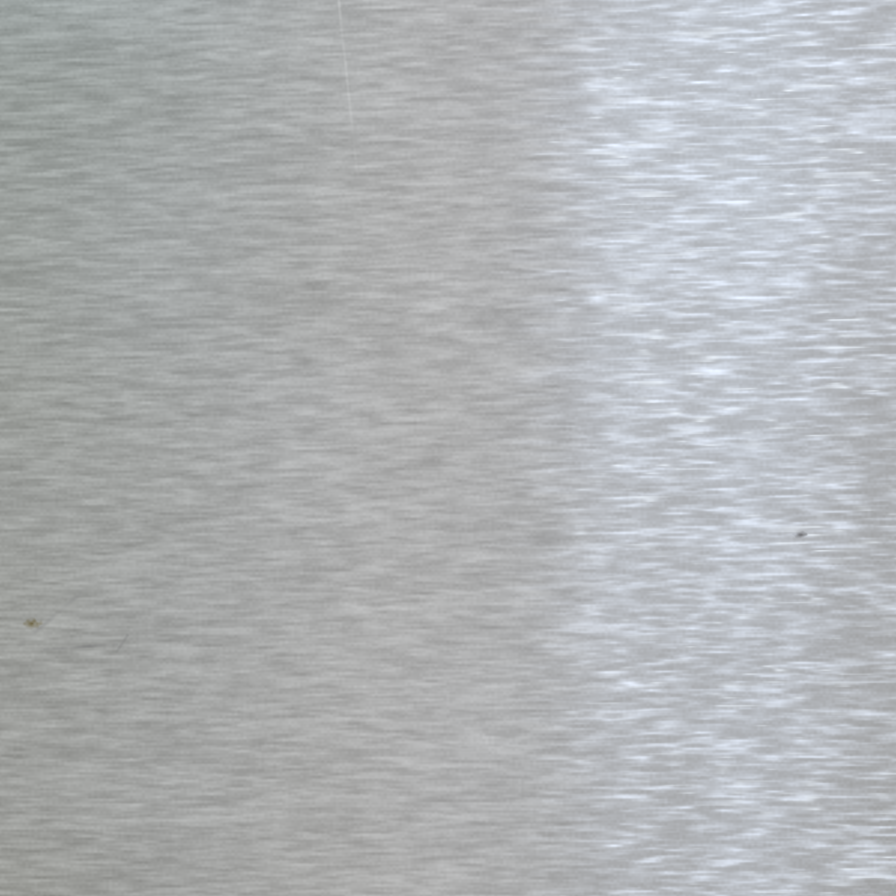
This texture is drawn by a WebGL 1 fragment shader. Its source:

```glsl
precision highp float;
// Brushed steel: fine, short horizontal streaks over a soft grey gradient,
// with a cool sheen and bright glints on the right. Streaks are 1D noise
// rows with random offsets; a few faint scratches and specks lie on top.

uniform vec2 u_resolution;

const vec3 WARM_GREY = vec3(0.61, 0.615, 0.60);
const vec3 COOL_SHINE = vec3(0.83, 0.87, 0.915);
const vec3 GRAIN_TINT = vec3(0.215, 0.22, 0.225);
const vec3 GLINT = vec3(0.94, 0.97, 1.0);
const vec3 DARK_MARK = vec3(0.44, 0.44, 0.45);
const vec3 RUST = vec3(0.42, 0.38, 0.25);

float hash(vec2 p) {
  vec3 q = fract(p.xyx * vec3(0.1031, 0.1030, 0.0973));
  q += dot(q, q.yzx + 33.33);
  return fract((q.x + q.y) * q.z);
}

float valueNoise(vec2 p) {
  vec2 cell = floor(p);
  vec2 f = fract(p);
  f = f * f * (3.0 - 2.0 * f);
  float low = mix(hash(cell), hash(cell + vec2(1.0, 0.0)), f.x);
  float high = mix(hash(cell + vec2(0.0, 1.0)), hash(cell + 1.0), f.x);
  return mix(low, high, f.y);
}

// One row of smooth 1D noise, shifted so that rows never line up.
float rowNoise(float x, float row, float seed) {
  x += 40.0 * hash(vec2(row, seed));
  float cell = floor(x);
  float f = fract(x);
  f = f * f * (3.0 - 2.0 * f);
  float key = row + seed * 17.0;
  return mix(hash(vec2(cell, key)), hash(vec2(cell + 1.0, key)), f);
}

float streaks(vec2 p, vec2 frequency, float seed) {
  p = p * frequency + 50.0;
  float row = floor(p.y);
  float f = smoothstep(0.0, 1.0, fract(p.y));
  return mix(rowNoise(p.x, row, seed), rowNoise(p.x, row + 1.0, seed), f);
}

float bump(float x, float center, float width) {
  float d = (x - center) / width;
  return exp(-d * d);
}

// Soft line of the given half width from a to b.
float scratch(vec2 p, vec2 a, vec2 b, float width) {
  vec2 ab = b - a;
  float along = clamp(dot(p - a, ab) / dot(ab, ab), 0.0, 1.0);
  return 1.0 - smoothstep(0.0, width, length(p - a - ab * along));
}

// Blot with a ragged outline.
float speck(vec2 p, vec2 center, vec2 radius) {
  float ragged = 0.5 * valueNoise(p * 260.0);
  return 1.0 - smoothstep(0.1, 1.2, length((p - center) / radius) + ragged);
}

// Broad brightness of the plate, without its grain.
float plateTone(vec2 uv, float sheen) {
  float tone = mix(0.05, 0.36, smoothstep(-0.05, 0.55, uv.x));
  tone -= 0.05 * (1.0 - uv.y) * (1.0 - sheen);
  tone += sheen * mix(0.06, 0.32, uv.y);
  tone += 0.10 * bump(uv.x, 0.69, 0.05) + 0.10 * bump(uv.x, 0.83, 0.07);
  tone -= 0.08 * smoothstep(0.86, 1.0, uv.x);
  return tone + 0.07 * (valueNoise(uv * vec2(6.0, 9.0)) - 0.5);
}

// Sum of medium and fine brush marks, centred on zero.
float brushGrain(vec2 p) {
  float grain = 0.62 * (streaks(p, vec2(32.0, 235.0), 1.0) - 0.5);
  grain += 0.52 * (streaks(p, vec2(56.0, 340.0), 3.0) - 0.5);
  grain += 0.26 * (streaks(p, vec2(18.0, 125.0), 2.0) - 0.5);
  return grain + 0.12 * (streaks(p, vec2(6.0, 50.0), 4.0) - 0.5);
}

void main() {
  vec2 uv = gl_FragCoord.xy / u_resolution;

  // Tilt and gently bend the brushing direction.
  vec2 p = uv;
  p.y += 0.002 * valueNoise(uv * vec2(5.0, 6.0)) - 0.022 * uv.x * uv.y;

  // The sheen begins along a streaky border.
  float border = uv.x + 0.09 * (streaks(p, vec2(20.0, 170.0), 7.0) - 0.5);
  float sheen = smoothstep(0.55, 0.73, border);

  // Metal base and grain
  float tone = plateTone(uv, sheen);
  vec3 color = mix(WARM_GREY, COOL_SHINE, tone);
  float middle = bump(uv.x, 0.46, 0.2);
  color += vec3(0.008, 0.0, -0.01) * middle;
  color.g -= 0.03 * tone * (1.0 - tone);
  float leftSide = 1.0 - smoothstep(0.0, 0.6, uv.x);
  color += vec3(-0.018, 0.004, 0.006) * uv.y * uv.y * leftSide;
  float grain = brushGrain(p) * mix(0.54, 0.88, sheen);
  grain += 1.2 * sheen * (grain * grain - 0.03);
  grain += 0.14 * (valueNoise(uv * 300.0) - 0.5);
  color += grain * mix(GRAIN_TINT, COOL_SHINE - WARM_GREY, 0.6 * sheen);

  // Short glints in clusters, strongest at the upper right
  float cluster = smoothstep(0.25, 0.8, valueNoise(uv * vec2(9.0, 17.0) + 3.0));
  float glint = pow(streaks(p, vec2(38.0, 230.0), 5.0), 8.0) * sheen;
  color = mix(color, GLINT, glint * mix(0.4, 1.0, cluster) * mix(0.6, 1.0, uv.y));

  // Scratches
  float pale = scratch(uv, vec2(0.378, 1.0), vec2(0.412, 0.68), 0.003);
  color += 0.07 * pale * smoothstep(0.66, 1.0, uv.y) * valueNoise(uv * 70.0);
  float dark = scratch(uv, vec2(0.05, 0.275), vec2(0.13, 0.281), 0.003);
  dark += scratch(uv, vec2(0.13, 0.272), vec2(0.142, 0.291), 0.003);
  dark += 0.7 * scratch(uv, vec2(0.022, 0.28), vec2(0.09, 0.338), 0.004);
  color = mix(color, DARK_MARK, 0.4 * min(dark, 1.0) * valueNoise(uv * 90.0));

  // Specks
  color = mix(color, RUST, speck(uv, vec2(0.036, 0.304), vec2(0.013, 0.007)));
  color = mix(color, DARK_MARK, speck(uv, vec2(0.894, 0.403), vec2(0.010, 0.005)));

  gl_FragColor = vec4(clamp(color, 0.0, 1.0), 1.0);
}
```
